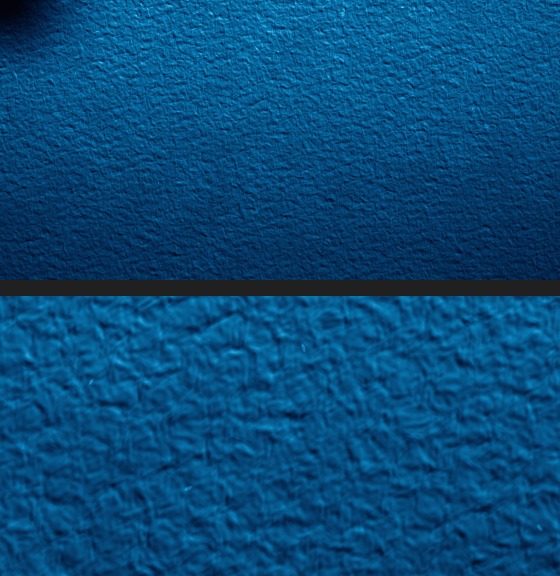
Top, the full canvas; bottom, a detail of the centre.
This texture is drawn by a Shadertoy shader. Its source:

```glsl
// Blue painted plaster: a pebbly coat under grazing light from the upper right.
// Packed cell domes plus gradient noise give the height; its slope towards the
// light shades a broad vertical falloff, with sparse pale flakes on top.

const vec2 LIGHT_DIR = vec2(0.5, 0.866);
const float SLOPE_STEP = 0.0032;

// Sine-free hash: two values in 0..1 per lattice point
vec2 hash22(vec2 p) {
    vec3 q = fract(p.xyx * vec3(0.1031, 0.1030, 0.0973));
    q += dot(q, q.yzx + 33.33);
    return fract((q.xx + q.yz) * q.zy);
}

float cornerSlope(vec2 cell, vec2 corner, vec2 f) {
    return dot(hash22(cell + corner) * 2.0 - 1.0, f - corner);
}

float gradientNoise(vec2 p) {
    vec2 i = floor(p), f = fract(p);
    vec2 u = f * f * f * (f * (f * 6.0 - 15.0) + 10.0);
    float low = mix(cornerSlope(i, vec2(0, 0), f), cornerSlope(i, vec2(1, 0), f), u.x);
    float high = mix(cornerSlope(i, vec2(0, 1), f), cornerSlope(i, vec2(1, 1), f), u.x);
    return mix(low, high, u.y);
}

mat2 rotation(float angle) {
    float c = cos(angle), s = sin(angle);
    return mat2(c, s, -s, c);
}

// Packed pebbles of uneven height, meeting in sharp crevices
float pebbles(vec2 p) {
    vec2 cell = floor(p);
    float top = -4.0;
    for (int y = -1; y <= 1; y++) {
        for (int x = -1; x <= 1; x++) {
            vec2 id = cell + vec2(x, y);
            vec2 d = p - id - hash22(id);
            top = max(top, 0.3 * hash22(id + 57.0).x - dot(d, d));
        }
    }
    return top;
}

// Grains slightly longer along the falling diagonal, roughened by finer noise
float paintHeight(vec2 p, float grains) {
    vec2 q = rotation(0.45) * p * vec2(1.0, 1.1) * grains + 40.0;
    q += 0.5 * vec2(gradientNoise(q * 0.7 + 9.0), gradientNoise(q * 0.7 + 71.0));
    float height = 0.65 * pebbles(q), amplitude = 0.8;
    for (int octave = 0; octave < 3; octave++) {
        height += amplitude * gradientNoise(q);
        q = rotation(0.8) * q * 1.87 + 150.0;
        amplitude *= 0.64;
    }
    return height;
}

float slopeToLight(vec2 p, vec2 lightDir, float grains) {
    vec2 d = lightDir * SLOPE_STEP;
    return paintHeight(p - d, grains) - paintHeight(p + d, grains);
}

// Broad light: strongest at the top centre, black in the upper left corner
float ambientLight(vec2 p) {
    float light = 0.185 + 0.22 * smoothstep(-0.1, 1.0, p.y);
    light -= 0.05 * (p.x - 0.95) * (p.x - 0.95);
    light *= 1.0 + 0.14 * gradientNoise(p * 7.0 + 20.0);
    return light * smoothstep(0.02, 0.38, length((p - vec2(0.0, 1.0)) * vec2(0.9, 1.15)));
}

// Sparse ragged flakes, at most one per cell
float flakes(vec2 p, float cells, float chance, float size) {
    vec2 cell = floor(p * cells);
    vec2 pick = hash22(cell + 310.0);
    vec2 centre = (cell + 0.25 + 0.5 * hash22(cell + 170.0)) / cells;
    vec2 q = rotation(pick.y * 3.14) * (p - centre) * vec2(0.65, 1.5);
    float ragged = length(q) + 0.5 * size * gradientNoise(p * 90.0);
    float edge = max(0.4 * size, 0.75 / iResolution.y);
    return step(pick.x, chance) * (1.0 - smoothstep(size - edge, size + edge, ragged));
}

// Tone is the green level; red only joins in the brightest glints
vec3 bluePaint(float tone) {
    float red = 0.006 + 0.05 * tone + 0.8 * max(tone - 0.48, 0.0);
    return vec3(red, tone, 1.18 * pow(tone, 0.72));
}

void mainImage(out vec4 fragColor, in vec2 fragCoord) {
    vec2 p = fragCoord / iResolution.y;
    float light = ambientLight(p);

    // Grain relief and wet glints
    float slope = slopeToLight(p, LIGHT_DIR, 44.0);
    float tone = light * (1.0 + 0.98 * slope);
    tone += 0.15 * light * smoothstep(0.4, 0.9, slope);

    // Small specks and a few larger chips
    float specks = flakes(p, 24.0, 0.05, 0.0028);
    float chips = flakes(p + 3.0, 6.0, 0.06, 0.009);
    tone += light * (0.75 * specks + 0.45 * chips);

    fragColor = vec4(clamp(bluePaint(max(tone, 0.012)), 0.0, 1.0), 1.0);
}
```
